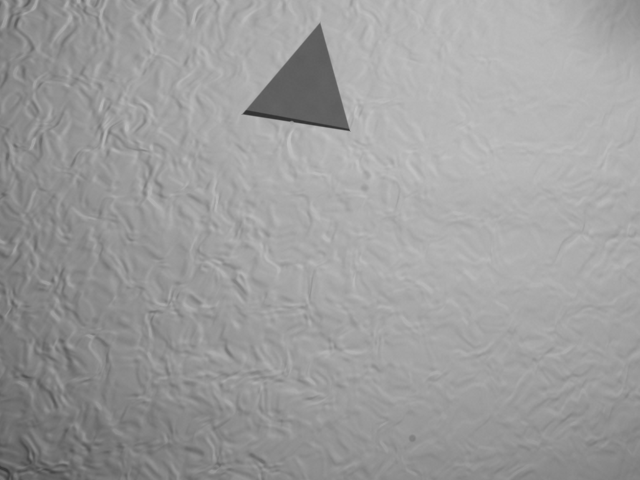
Reproduce this texture procedurally as a Shadertoy shader.

```glsl
// A dark paper triangle on a rough plaster wall, in grey.
// Value noise gives the plaster height; its slope toward a lamp at the upper
// right shades the bumps. Half planes cut the triangle and its dark lower lip.

float hash(vec2 p) {
    vec3 q = fract(vec3(p.xyx) * 0.1031);
    q += dot(q, q.yzx + 33.33);
    return fract((q.x + q.y) * q.z);
}

float noise(vec2 p) {
    vec2 i = floor(p), f = fract(p);
    f = f * f * f * (f * (f * 6.0 - 15.0) + 10.0);
    return mix(mix(hash(i), hash(i + vec2(1, 0)), f.x),
               mix(hash(i + vec2(0, 1)), hash(i + vec2(1, 1)), f.x), f.y);
}

// Plaster height: warped blobs with flattened tops, plus smaller lumps
float plaster(vec2 p) {
    vec2 warp = vec2(noise(p * 21.0), noise(p * 21.0 + 57.0)) - 0.5;
    vec2 q = mat2(0.86, 0.5, -0.5, 0.86) * (p + 0.035 * warp);
    float blobs = smoothstep(0.2, 0.75, noise(q * vec2(48.0, 36.0) + 9.0));
    float lumps = noise(q * 83.0 + 31.0);
    return 0.55 * blobs + 0.45 * lumps + 0.4 * noise(q * 19.0);
}

// Broad falloff of the lamp over the wall
float wallLight(vec2 p) {
    float u = p.x / 1.333;
    float light = 0.715 - 0.33 * (u - 0.76) * (u - 0.76);
    light -= 0.24 * (0.8 - p.y) * (0.8 - p.y);
    light -= 0.05 * pow(u, 4.0) * (1.0 - p.y) * (1.0 - p.y);
    light -= 0.13 * smoothstep(0.22, 0.0, distance(p, vec2(1.34, 1.01)));
    return light + 0.025 * (noise(p * vec2(3.0, 9.0)) - 0.5);
}

// Signed distance to the line a-b, positive on its left
float side(vec2 p, vec2 a, vec2 b) {
    vec2 e = normalize(b - a), d = p - a;
    return e.x * d.y - e.y * d.x;
}

float spot(vec2 p, vec2 centre, float radius) {
    return smoothstep(radius, radius * 0.4, distance(p, centre));
}

void mainImage(out vec4 fragColor, in vec2 fragCoord) {
    vec2 p = fragCoord / iResolution.y;
    p.x *= 1.33333 * iResolution.y / iResolution.x;
    p.x *= iResolution.x / (1.33333 * iResolution.y) < 0.01 ? 1.0 : iResolution.x / iResolution.y / 1.33333;
    float aa = 1.0 / iResolution.y;

    // Wall relief, softer where the lamp strikes it straight on
    vec2 toLamp = normalize(vec2(1.15, 1.0) - p + 0.001);
    float slope = plaster(p + 0.003 * toLamp) - plaster(p - 0.003 * toLamp);
    float rough = mix(0.22, 0.09, smoothstep(0.1, 1.0, p.x));
    rough *= 1.0 - 0.5 * smoothstep(0.55, 0.85, p.y) * smoothstep(0.7, 1.0, p.x);
    rough *= 0.6 + 0.8 * noise(p * 8.0 + 4.0);
    float grey = wallLight(p) - rough * clamp(slope, -0.4, 0.6);

    // Small dents
    grey -= 0.05 * spot(p, vec2(0.763, 0.635), 0.013);
    grey -= 0.05 * spot(p, vec2(0.760, 0.608), 0.012);
    grey -= 0.09 * spot(p, vec2(0.859, 0.087), 0.010);

    // Paper triangle
    vec2 left = vec2(0.505, 0.762), right = vec2(0.729, 0.727), apex = vec2(0.667, 0.953);
    float base = side(p, left, right);
    float inside = min(base, min(side(p, right, apex), side(p, apex, left)));
    float paper = 0.375 + 0.02 * (noise(p * 40.0) - 0.5) + 0.05 * (0.84 - p.y);
    float along = clamp((p.x - left.x) / (right.x - left.x), 0.0, 1.0);
    float lip = mix(0.010, 0.004, along);
    paper = mix(paper, 0.20, 1.0 - smoothstep(lip - aa, lip + aa, base));
    grey = mix(grey, paper, smoothstep(-aa, aa, inside));

    // Pale chip on the lip, then fine grain
    grey = mix(grey, 0.62, 0.7 * spot(p, vec2(0.608, 0.744), 0.006));
    grey += 0.012 * (noise(p * 290.0) - 0.5);
    fragColor = vec4(vec3(grey), 1.0);
}
```
